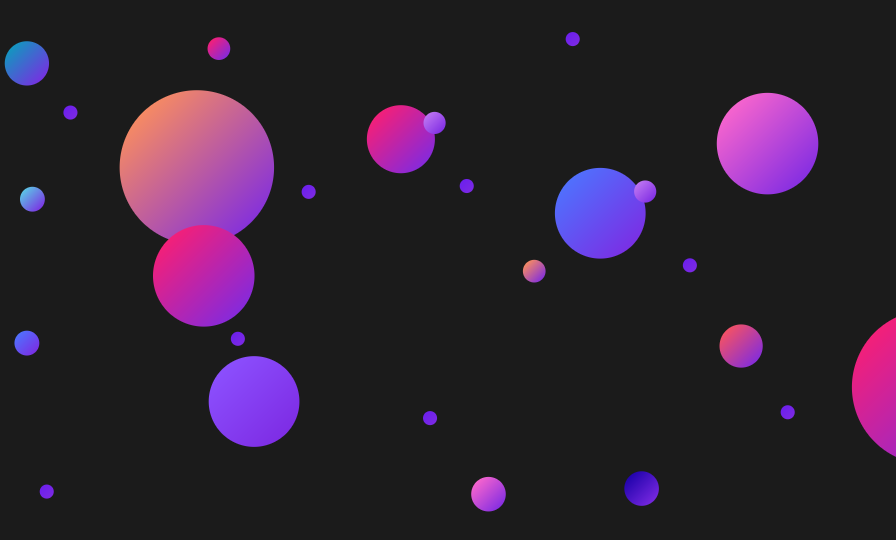
Write a Shadertoy shader that draws this background.

```glsl
// Scattered discs with diagonal colour gradients on a near-black backdrop.

const vec3 BACKDROP = vec3(0.106, 0.104, 0.104);
const vec3 DEEP_VIOLET = vec3(0.49, 0.165, 0.89);  // lower-right end of every gradient
const vec3 TINY_VIOLET = vec3(0.42, 0.12, 0.93);
const vec3 MOON_ORCHID = vec3(0.76, 0.48, 0.95);

const int DISC_COUNT = 24;
const int SIZED_COUNT = 15;       // later discs all use TINY_RADIUS
const float TINY_RADIUS = 0.013;  // radii are in canvas heights
const float RADII[SIZED_COUNT] = float[](
    0.143, 0.143, 0.084, 0.032, 0.094, 0.041, 0.040, 0.063,
    0.084, 0.023, 0.032, 0.021, 0.021, 0.023, 0.094);

const int TINT_COUNT = 11;
const vec3 TINTS[TINT_COUNT] = vec3[](
    vec3(1.00, 0.57, 0.35),   // orange
    vec3(0.99, 0.12, 0.44),   // pink
    vec3(0.30, 0.46, 1.00),   // blue
    vec3(1.00, 0.41, 0.80),   // orchid
    vec3(0.99, 0.12, 0.44),   // pink
    vec3(0.04, 0.62, 0.74),   // teal
    vec3(0.99, 0.33, 0.36),   // coral
    vec3(0.99, 0.12, 0.44),   // pink
    vec3(0.55, 0.32, 1.00),   // violet
    vec3(0.35, 0.82, 0.90),   // cyan
    vec3(0.10, 0.00, 0.66));  // navy

const vec2 SCATTER_START = vec2(0.235, 0.766);
const vec2 SCATTER_STEP = vec2(0.75488, 0.43016);  // low-discrepancy steps
const float SWAY = 0.07;
const float LEFT_MARGIN = 0.03;

const float MOON_RADIUS = 0.0205;
const float MOON_ANGLE = 0.45;
const float MOON_DISTANCE = 1.1;  // in host radii

float discRadius(int i) {
    return i < SIZED_COUNT ? RADII[i] : TINY_RADIUS;
}

vec3 discTint(int i) {
    return i < SIZED_COUNT ? TINTS[i % TINT_COUNT] : TINY_VIOLET;
}

// Even scatter with a sine sway; wide discs stay inside the top and bottom edges.
vec2 discCentre(int i, float radius, float aspect) {
    float n = float(i);
    vec2 cell = fract(SCATTER_START + n * SCATTER_STEP);
    float x = mix(-0.02, 1.0, cell.x) + SWAY * sin(2.4 * n);
    return vec2(max(x, LEFT_MARGIN) * aspect, mix(radius, 1.0 - radius, cell.y));
}

// Paints one antialiased disc, shaded from upper left to lower right.
vec3 paintDisc(vec3 under, vec2 offset, float radius, vec3 tint, float pixel) {
    float along = 0.5 + 0.3 * (offset.x - offset.y) / radius;
    vec3 shade = mix(tint, DEEP_VIOLET, clamp(along, 0.0, 1.0));
    float cover = clamp(0.5 + (radius - length(offset)) / pixel, 0.0, 1.0);
    return mix(under, shade, cover);
}

void mainImage(out vec4 fragColor, in vec2 fragCoord) {
    float pixel = 1.0 / iResolution.y;
    float aspect = iResolution.x * pixel;
    vec2 point = fragCoord * pixel;
    vec3 colour = BACKDROP;

    for (int i = 0; i < DISC_COUNT; i++) {
        float radius = discRadius(i);
        vec2 offset = point - discCentre(i, radius, aspect);
        colour = paintDisc(colour, offset, radius, discTint(i), pixel);

        // Small moon on the upper-right rim of some medium discs
        if (i % 5 == 2 && radius > 2.0 * MOON_RADIUS) {
            vec2 reach = MOON_DISTANCE * radius * vec2(cos(MOON_ANGLE), sin(MOON_ANGLE));
            colour = paintDisc(colour, offset - reach, MOON_RADIUS, MOON_ORCHID, pixel);
        }
    }
    fragColor = vec4(colour, 1.0);
}
```
